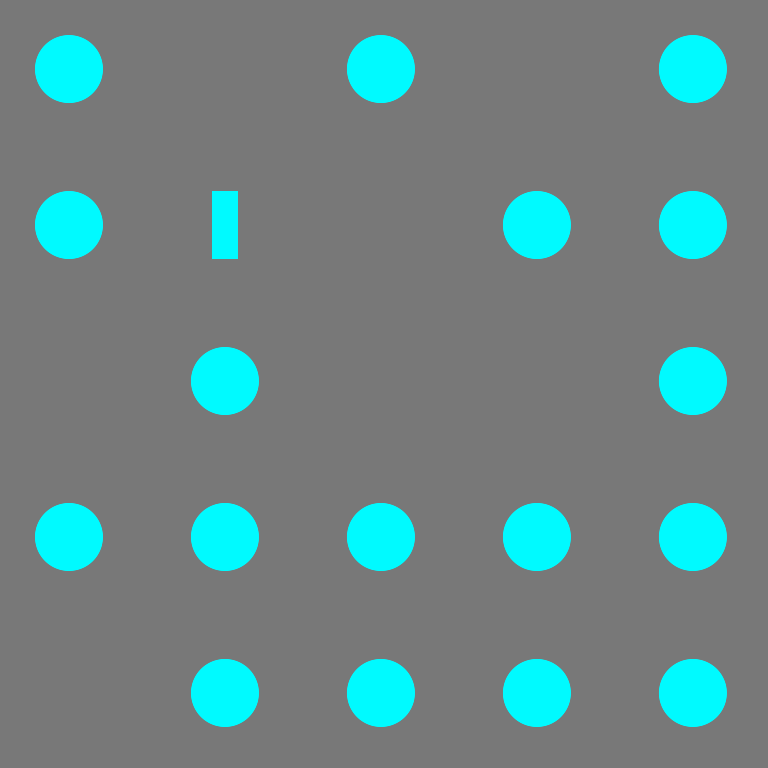
A three.js fragment shader for this pattern:

```glsl
// Five by five grid of cyan discs on grey, with some cells empty and one upright bar.
varying vec2 vUv;

const float GRID_COUNT = 5.0;
const float PITCH = 0.2031;
const vec2 FIRST_CENTRE = vec2(0.0898, 0.0977);
const float DISC_RADIUS = 0.0443;
const vec2 BAR_HALF_SIZE = vec2(0.0169, 0.0443);
const vec2 BAR_CELL = vec2(1.0, 3.0);
const vec3 GREY = vec3(0.47);
const vec3 CYAN = vec3(0.0, 0.98, 1.0);

float discDistance(vec2 p, float radius) {
  return length(p) - radius;
}

float boxDistance(vec2 p, vec2 halfSize) {
  vec2 d = abs(p) - halfSize;
  return length(max(d, 0.0)) + min(max(d.x, d.y), 0.0);
}

// Occupied columns of a row, counted from the bottom, as bits from the left
float rowBits(float row) {
  if (row < 0.5) return 30.0;
  if (row < 1.5) return 31.0;
  if (row < 2.5) return 18.0;
  if (row < 3.5) return 27.0;
  return 21.0;
}

float isOccupied(vec2 cell) {
  return mod(floor(rowBits(cell.y) / exp2(cell.x) + 0.001), 2.0);
}

float coverage(float dist, float pixel) {
  return 1.0 - smoothstep(-0.5 * pixel, 0.5 * pixel, dist);
}

void main() {
  // Nearest grid cell and position around its centre
  vec2 grid = (vUv - FIRST_CENTRE) / PITCH;
  vec2 cell = clamp(floor(grid + 0.5), 0.0, GRID_COUNT - 1.0);
  vec2 p = (grid - cell) * PITCH;

  // Disc in every occupied cell except the one holding the bar
  bool isBar = distance(cell, BAR_CELL) < 0.5;
  float dist = isBar ? boxDistance(p, BAR_HALF_SIZE) : discDistance(p, DISC_RADIUS);

  float pixel = max(fwidth(vUv.x), 0.0001);
  float ink = coverage(dist, pixel) * isOccupied(cell);
  gl_FragColor = vec4(mix(GREY, CYAN, ink), 1.0);
}
```
